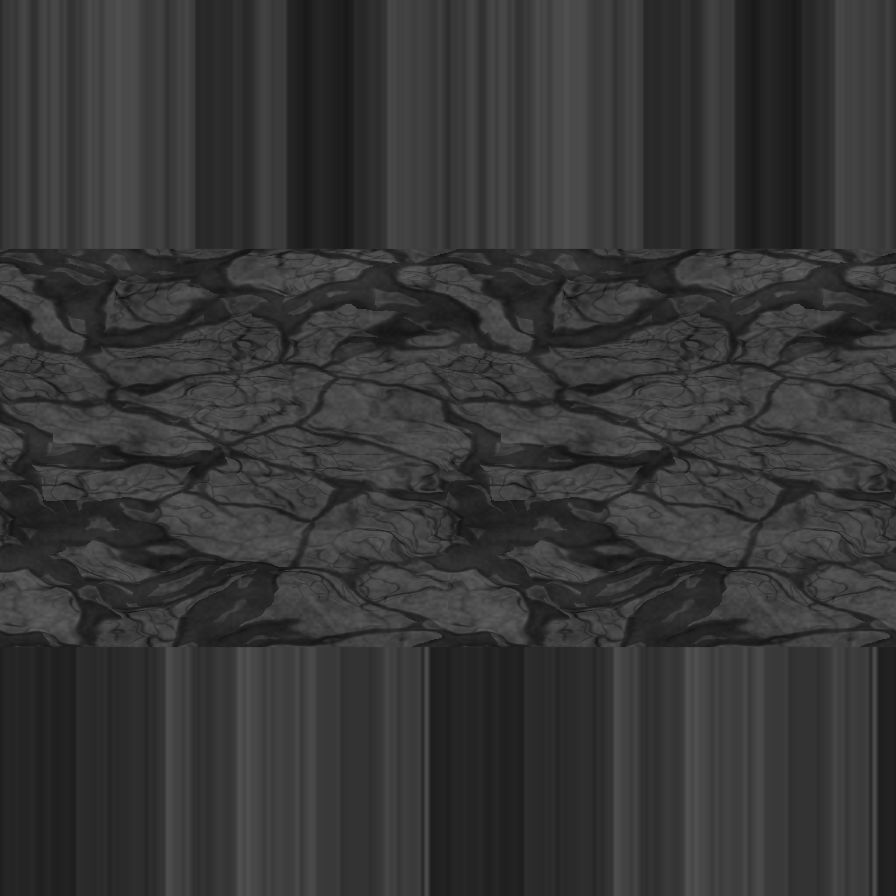
This texture is drawn by a Shadertoy shader. Its source:

```glsl
vec2 hash2(vec2 p) {
    vec3 q = fract(vec3(p.xyx) * vec3(0.1031, 0.1030, 0.0973));
    q += dot(q, q.yzx + 33.33);
    return fract((q.xx + q.yz) * q.zy);
}

// Value noise that repeats every freq.x cells, so it tiles along x
float noise(vec2 p, vec2 freq) {
    p *= freq;
    vec2 i = floor(p), f = fract(p);
    f = f * f * (3.0 - 2.0 * f);
    float x0 = mod(i.x, freq.x), x1 = mod(i.x + 1.0, freq.x);
    float low = mix(hash2(vec2(x0, i.y)).x, hash2(vec2(x1, i.y)).x, f.x);
    float high = mix(hash2(vec2(x0, i.y + 1.0)).x, hash2(vec2(x1, i.y + 1.0)).x, f.x);
    return mix(low, high, f.y);
}

float fbm(vec2 p, vec2 freq) {
    float sum = 0.0, amp = 0.5;
    for (int i = 0; i < 4; i++) {
        sum += amp * noise(p + float(i) * vec2(0.37, 0.61), freq);
        freq *= 2.0;
        amp *= 0.5;
    }
    return sum / 0.9375;
}

// Tiling cells: x = distance to the border, y = random value of the cell
vec2 cells(vec2 p, vec2 freq) {
    p *= freq;
    vec2 base = floor(p), nearest = vec2(8.0), second = vec2(8.0);
    float id = 0.0;
    for (int j = -2; j <= 2; j++)
    for (int i = -2; i <= 2; i++) {
        vec2 c = base + vec2(i, j);
        vec2 h = hash2(vec2(mod(c.x, freq.x), c.y) + freq);
        vec2 r = c + 0.1 + 0.8 * h - p;
        if (dot(r, r) < dot(nearest, nearest)) {
            second = nearest;
            nearest = r;
            id = fract(h.x * 7.0 + h.y * 3.0);
        } else if (dot(r, r) < dot(second, second)) {
            second = r;
        }
    }
    float border = dot(0.5 * (nearest + second), normalize(second - nearest));
    return vec2(border, id);
}

float rock(vec2 p) {
    vec2 warp = vec2(fbm(p, vec2(4, 8)), fbm(p + 0.43, vec2(4, 9))) - 0.5;
    vec2 q = p + warp * vec2(0.16, 0.09);
    q.x += 0.35 * q.y;
    q.y += 0.025 * sin(6.2832 * p.x);

    // Large flat stones with a matrix of varying width between them
    vec2 big = cells(q, vec2(3, 7));
    float gap = 0.025 + 0.30 * smoothstep(0.36, 0.75, fbm(p + 0.17, vec2(3, 6)));
    float edge = big.x - gap;
    float stone = smoothstep(-0.015, 0.025, edge);

    // Pebbles scattered in the matrix
    vec2 small = cells(q + warp * 0.04, vec2(10, 25));
    float pebbleEdge = small.x - 0.12 - 0.25 * small.y;
    float pebble = smoothstep(-0.03, 0.06, pebbleEdge) * step(0.35, small.y)
                 * smoothstep(0.0, -0.04, edge);

    // Fine ripples, grain and mottling
    float ripple = noise(p + warp * 0.12 + vec2(0.0, 0.12 * p.x), vec2(42, 105)) - 0.5;
    float grain = noise(p, vec2(128, 150)) - 0.5;
    float mottle = fbm(p + 0.71, vec2(8, 18)) - 0.5;

    float face = 0.272 + 0.035 * (big.y - 0.5) + 0.07 * ripple + 0.045 * grain + 0.13 * mottle;
    float matrix = 0.160 + 0.13 * mottle + 0.025 * grain + 0.02 * ripple;
    float shade = mix(matrix, face, stone);
    shade = mix(shade, face - 0.045, pebble);

    // Dark branching cracks across the stones
    vec2 crackSpace = q + warp * 0.12 + vec2(0.5 * p.y, 0.0);
    float crack = 1.0 - smoothstep(0.0, 0.09, cells(crackSpace, vec2(6, 13)).x);
    float hairline = 1.0 - smoothstep(0.0, 0.10, cells(crackSpace + warp * 0.1, vec2(13, 29)).x);
    float cracked = smoothstep(0.35, 0.6, fbm(p + 0.29, vec2(5, 9)));
    shade -= stone * (0.10 * crack * (0.4 + 0.6 * cracked) + 0.07 * hairline * cracked);

    // Thin pale rims and shadows beside them
    float broken = smoothstep(0.4, 0.65, noise(p, vec2(24, 40)));
    float rim = exp(-pow(edge / 0.018, 2.0)) * smoothstep(0.04, 0.1, gap);
    float pebbleRim = exp(-pow(pebbleEdge / 0.05, 2.0)) * step(0.35, small.y) * (1.0 - stone);
    shade += 0.07 * broken * max(rim, pebbleRim);
    shade -= 0.04 * exp(-pow((edge + 0.05) / 0.035, 2.0));
    return clamp(shade, 0.085, 0.40);
}

float band(float x, float from, float to) {
    return smoothstep(from - 0.005, from + 0.005, x) * (1.0 - smoothstep(to - 0.005, to + 0.005, x));
}

// Vertical streaks: broad tones with finer lines on top
float streaks(float x, bool top) {
    float tone;
    if (top) {
        tone = 0.265 - 0.115 * band(x, 0.435, 0.52) - 0.055 * band(x, 0.52, 0.64)
             - 0.14 * band(x, 0.64, 0.79) - 0.09 * band(x, 0.79, 0.865);
    } else {
        tone = 0.135 + 0.04 * band(x, 0.17, 0.37) + 0.15 * band(x, 0.37, 0.43)
             + 0.075 * band(x, 0.43, 0.53) + 0.14 * band(x, 0.53, 0.76)
             + 0.09 * band(x, 0.76, 0.94) + 0.16 * band(x, 0.948, 0.958);
    }
    vec2 p = vec2(x, top ? 0.0 : 3.0);
    float lines = 0.45 * noise(p, vec2(22, 1)) + 0.35 * noise(p, vec2(53, 1))
                + 0.30 * noise(p, vec2(110, 1)) - 0.55;
    return max(tone * (1.0 + 0.62 * lines), 0.095);
}

void mainImage(out vec4 fragColor, in vec2 fragCoord) {
    vec2 uv = fragCoord / iResolution.xy;
    float x = fract(uv.x * 2.0);
    float soft = 0.7 / iResolution.y;

    // Rock strip between two fields of streaks
    float strip = smoothstep(-soft, soft, 0.2222 - abs(uv.y - 0.5));
    float shade = mix(streaks(x, uv.y > 0.5), rock(vec2(x, uv.y * 2.0)), strip);
    fragColor = vec4(vec3(shade), 1.0);
}
```
